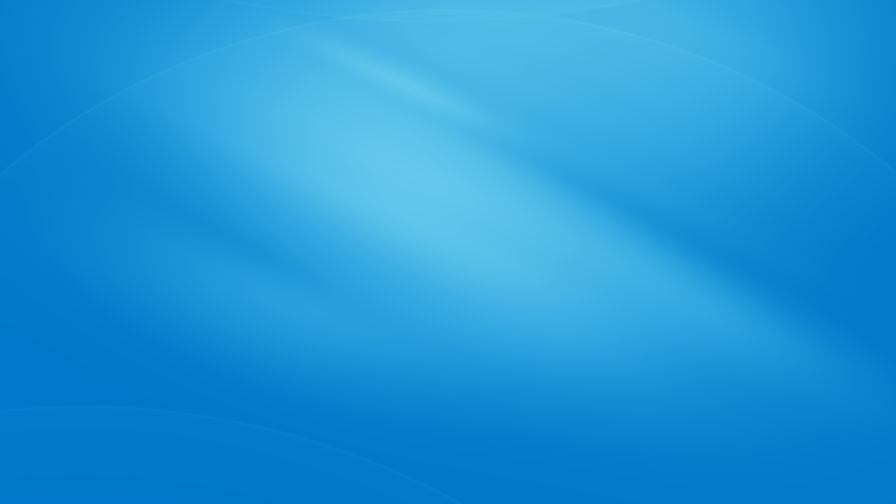
A Shadertoy shader for this background:

```glsl
// Soft diagonal light beams over a deep blue field, crossed by thin pale arcs.
// Rotated Gaussian glows add up to one light value that drives a blue ramp;
// layered sines add faint streaks, and large circles give the arcs.

// Elliptical glow; its long axis is turned by angle
float glow(vec2 p, vec2 centre, float angle, vec2 size) {
    float c = cos(angle), s = sin(angle);
    vec2 d = p - centre;
    vec2 q = vec2(c * d.x + s * d.y, c * d.y - s * d.x) / size;
    return exp(-dot(q, q));
}

// Thin rim of a large circle, with a faint sheen fading inward
float arc(vec2 p, vec2 centre, float radius) {
    float d = length(p - centre) - radius;
    float width = max(0.0025, 0.8 / iResolution.y);
    float inside = 1.0 - smoothstep(-width, width, d);
    return exp(-d * d / (width * width)) + 0.6 * inside * exp(min(d, 0.0) * 18.0);
}

// Faint streaks running along the beams
float streaks(vec2 p) {
    float across = dot(p, vec2(0.43, 0.90));
    float along = dot(p, vec2(0.90, -0.43));
    float sum = 0.0;
    for (int i = 0; i < 3; i++) {
        float f = float(i);
        sum += sin(across * (31.0 + 22.0 * f) + 1.3 * sin(along * 2.0 + f)) / (1.0 + f);
    }
    return sum;
}

void mainImage(out vec4 fragColor, in vec2 fragCoord) {
    vec2 p = fragCoord / iResolution.y;
    p.x += 0.5 * (16.0 / 9.0 - iResolution.x / iResolution.y);

    // Broad glows: centre, top, upper right
    float light = 0.80 * glow(p, vec2(0.86, 0.58), -0.45, vec2(0.55, 0.20));
    light += 0.70 * glow(p, vec2(1.00, 0.98), 0.0, vec2(0.55, 0.30));
    light += 0.25 * glow(p, vec2(1.43, 0.80), 0.2, vec2(0.30, 0.25));

    // Narrow beams: lower left, lower right, bright upper streak
    light += 0.26 * glow(p, vec2(0.49, 0.40), -0.40, vec2(0.35, 0.11));
    light += 0.20 * glow(p, vec2(1.43, 0.37), -0.48, vec2(0.30, 0.07));
    light += 0.12 * glow(p, vec2(0.90, 0.33), -0.15, vec2(0.40, 0.12));
    light += 0.20 * glow(p, vec2(0.81, 0.83), -0.45, vec2(0.20, 0.025));

    // Shaded gaps between the beams
    light -= 0.15 * glow(p, vec2(1.18, 0.62), -0.48, vec2(0.40, 0.04));
    light -= 0.07 * glow(p, vec2(0.49, 0.51), -0.48, vec2(0.20, 0.03));
    light *= 1.0 + 0.018 * streaks(p);

    // Arcs: wide dome, lower left hill, shallow bowl at the top
    light += 0.045 * arc(p, vec2(0.891, -0.40), 1.38);
    light += 0.045 * arc(p, vec2(0.162, -1.377), 1.57);
    light += 0.035 * arc(p, vec2(0.856, 2.958), 2.0);

    // Blue ramp, bowed slightly towards cyan in the middle
    light = clamp(light, 0.0, 1.0);
    vec3 colour = mix(vec3(0.005, 0.472, 0.788), vec3(0.42, 0.80, 0.925), light);
    colour += light * (1.0 - light) * vec3(-0.04, 0.08, 0.08);
    fragColor = vec4(colour, 1.0);
}
```
